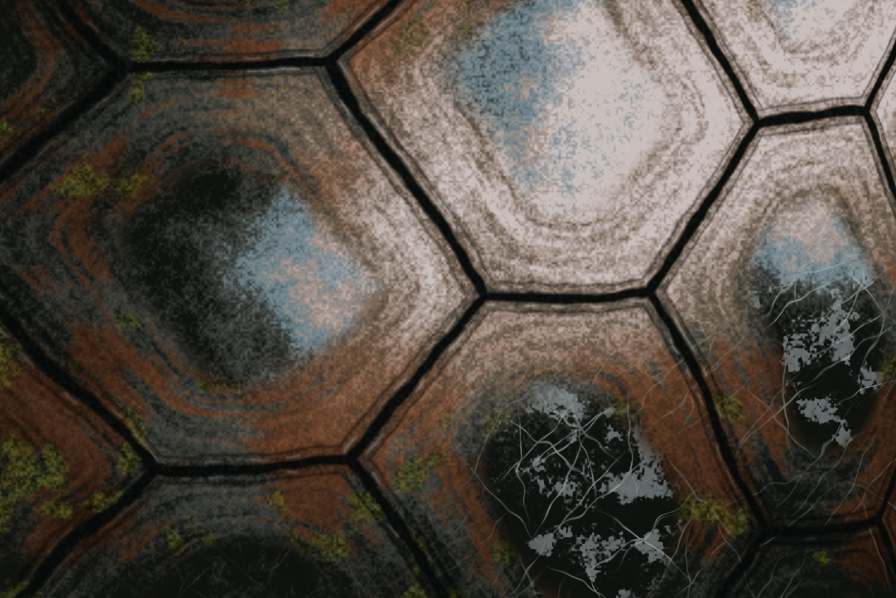
Reproduce this texture procedurally as a Shadertoy shader.

```glsl
// Weathered tortoise shell: large scutes parted by black seams.
// A skewed hexagonal lattice, bent over a dome, gives the scutes; distance to
// the seam drives growth rings, and noise adds grain, rust, flakes and scratches.
#define SEAM_WIDTH 0.0062
#define RIM_WIDTH 0.135
#define RING_FREQ 150.0
#define RING_DEPTH 0.36
#define GRAIN_FREQ 250.0
#define GRAIN_DEPTH 0.40
#define DOME_BEND 0.307
#define SCRATCH_LAYERS 7
#define LIGHT_CENTER vec2(0.98, 0.73)
#define LIGHT_SPREAD vec2(0.75, 0.45)

const vec3 SHADOW = vec3(0.055, 0.065, 0.05);
const vec3 SLATE = vec3(0.22, 0.23, 0.21);
const vec3 BROWN = vec3(0.42, 0.36, 0.30);
const vec3 BLUE = vec3(0.42, 0.50, 0.53);
const vec3 ROSE = vec3(0.63, 0.565, 0.53);
const vec3 ASH = vec3(0.58, 0.60, 0.62);
const vec3 PALE = vec3(0.79, 0.75, 0.74);
const vec3 RUST = vec3(0.52, 0.27, 0.13);
const vec3 MOSS = vec3(0.42, 0.44, 0.14);

const mat2 LATTICE = mat2(0.469, 0.283, 0.039, -0.664);
const vec2 LATTICE_ORIGIN = vec2(0.457, 0.559);

struct Scute { vec2 local; float edge; float ring; };

float hash(vec2 p) {
    vec3 q = fract(p.xyx * 0.1031);
    q += dot(q, q.yzx + 33.33);
    return fract((q.x + q.y) * q.z);
}

float noise(vec2 p) {
    vec2 i = floor(p), f = fract(p);
    f = f * f * (3.0 - 2.0 * f);
    return mix(mix(hash(i), hash(i + vec2(1, 0)), f.x),
               mix(hash(i + vec2(0, 1)), hash(i + vec2(1, 1)), f.x), f.y);
}

float fbm(vec2 p) {
    float sum = 0.0, amp = 0.533;
    for (int i = 0; i < 4; i++) {
        sum += amp * noise(p);
        p = mat2(1.6, 1.2, -1.2, 1.6) * p + 7.3;
        amp *= 0.5;
    }
    return sum;
}

// Compress the lattice toward the right, where the dome turns away
vec2 unbend(vec2 p) {
    float root = sqrt(max(1.0 - 4.0 * DOME_BEND * (p.x - 0.953), 0.05));
    return vec2(0.9375 + (1.0 - root) / (2.0 * DOME_BEND), p.y);
}

// Nearest scute, its hard seam distance and a rounded one for the rings
Scute findScute(vec2 p) {
    vec2 q = p - LATTICE_ORIGIN;
    vec2 base = floor(inverse(LATTICE) * q + 0.5);
    Scute s = Scute(vec2(9.0), 9.0, 0.0);
    for (int k = 0; k < 9; k++) {
        vec2 r = q - LATTICE * (base + vec2(k % 3 - 1, k / 3 - 1));
        if (dot(r, r) < dot(s.local, s.local)) s.local = r;
    }
    for (int k = 0; k < 9; k++) {
        if (k == 4) continue;
        vec2 n = LATTICE * vec2(k % 3 - 1, k / 3 - 1);
        float d = dot(0.5 * n - s.local, normalize(n));
        s.edge = min(s.edge, d);
        s.ring += exp(-55.0 * d);
    }
    s.ring = -log(s.ring) / 55.0;
    return s;
}

// Sparse curved hairlines, one per cell of several turned grids
float scratches(vec2 p, float px) {
    float sum = 0.0;
    for (int i = 0; i < SCRATCH_LAYERS; i++) {
        float a = 0.25 + 1.1 * hash(vec2(i, 3)) + (i % 3 == 2 ? 1.3 : 0.0);
        vec2 g = mat2(cos(a), -sin(a), sin(a), cos(a)) * p * vec2(4.0, 9.0) + float(i) * 5.7;
        vec2 id = floor(g), f = fract(g) - 0.5;
        float h = hash(id + float(i) * 17.0), bend = hash(id + 41.0) - 0.5;
        float d = abs(f.y - 0.5 * (h - 0.5) - bend * (f.x + 1.5 * f.x * f.x)) / 9.0;
        float ends = 1.0 - smoothstep(0.15, 0.48, abs(f.x));
        sum += step(0.4, hash(id + 73.0)) * ends * (1.0 - smoothstep(0.0, 0.0012 + px, d));
    }
    return min(sum, 1.0);
}

vec3 tone(float v, vec3 middle, vec3 high) {
    vec3 c = mix(SHADOW, SLATE, smoothstep(0.04, 0.27, v));
    c = mix(c, middle, smoothstep(0.22, 0.46, v));
    c = mix(c, high, smoothstep(0.42, 0.64, v));
    return mix(c, PALE, smoothstep(0.58, 0.84, v));
}

void mainImage(out vec4 fragColor, in vec2 fragCoord) {
    vec2 p = fragCoord / iResolution.y;
    float px = 1.0 / iResolution.y;
    vec2 wobble = vec2(noise(p * 5.0), noise(p * 5.0 + 31.0)) - 0.5;
    vec2 ripple = vec2(noise(p * 38.0), noise(p * 38.0 + 57.0)) - 0.5;
    Scute s = findScute(unbend(p) + 0.035 * wobble + 0.005 * ripple);

    // Broad slanted light, dim to the left and below
    vec2 q = mat2(0.91, -0.41, 0.41, 0.91) * (p - LIGHT_CENTER);
    q = vec2(min(q.x, 0.0), q.y) / LIGHT_SPREAD;
    float cloud = fbm(p * 7.0) - 0.5;
    float light = exp(-dot(q, q)) + 0.22 * cloud;

    // Surface detail
    float turn = atan(s.local.y, s.local.x);
    float rings = 0.6 * noise(vec2(s.ring * RING_FREQ, turn * 3.0))
                + 0.4 * noise(vec2(s.ring * RING_FREQ * 0.4, turn * 2.0 + 9.0)) - 0.5;
    float grain = 0.55 * noise(p * GRAIN_FREQ) + 0.45 * noise(p * GRAIN_FREQ * 0.5 + 19.0) - 0.5;
    float patches = fbm(p * 22.0 + 5.0);
    float plateau = smoothstep(RIM_WIDTH - 0.02, RIM_WIDTH + 0.03, s.ring + 0.07 * cloud);

    // Rim and plateau brightness
    float ridge = exp(-pow((s.ring - RIM_WIDTH + 0.01) / 0.014, 2.0));
    float rimValue = 0.02 + 0.72 * light + RING_DEPTH * rings * (0.4 + 0.6 * light) - 0.14 * ridge * light;
    rimValue *= 0.55 + 0.45 * smoothstep(0.0, 0.035, s.edge);
    float side = smoothstep(-0.3, 0.08, s.local.x + 0.3 * cloud);
    float topValue = 0.05 + 0.78 * smoothstep(0.25, 0.95, light) * mix(0.2, 1.0, side)
                   + 0.22 * (patches - 0.5);
    float speckle = GRAIN_DEPTH * grain * (0.3 + 0.7 * clamp(light, 0.0, 1.0));
    vec3 rim = tone(rimValue + speckle, BROWN, ROSE);
    vec3 top = tone(topValue + speckle, BLUE, mix(ASH, ROSE, smoothstep(0.4, 0.6, patches)));

    // Rust and moss on the dim rims
    float dim = 1.0 - smoothstep(0.35, 0.85, light);
    float rust = smoothstep(0.42, 0.68, fbm(p * 6.0 + 13.0) + 0.5 * rings) * dim;
    rim = mix(rim, RUST * (0.25 + 1.3 * max(rimValue + speckle, 0.0)), 0.75 * rust);
    float moss = smoothstep(0.64, 0.74, fbm(p * 13.0 + 40.0)) * dim;
    rim = mix(rim, MOSS * (0.6 + grain), 0.6 * moss);
    vec3 color = mix(rim, top, plateau);

    // Pale flakes and scratches on the worn lower right
    float worn = smoothstep(0.62, 0.95, p.x) * (1.0 - smoothstep(0.5, 0.85, light));
    float flakes = smoothstep(0.56, 0.70, patches + 0.35 * grain) * plateau;
    color = mix(color, mix(BLUE, PALE, 0.4), 0.6 * worn * flakes);
    float scratch = scratches(p + 0.012 * ripple, px) * (0.3 + 0.7 * noise(p * 60.0));
    color = mix(color, vec3(0.64, 0.70, 0.69), scratch * (0.08 + 0.65 * worn) * (0.4 + 0.6 * plateau));

    // Black seams with a broken pale lip and a faint outer groove
    float lip = exp(-pow((s.edge - 0.013) / 0.0025, 2.0)) * smoothstep(0.45, 0.75, noise(p * 45.0));
    color = mix(color, PALE, 0.5 * lip * clamp(light + 0.1, 0.0, 1.0));
    color *= 1.0 - 0.35 * exp(-pow((s.edge - 0.022) / 0.003, 2.0));
    float width = SEAM_WIDTH * (0.7 + 0.6 * noise(p * 30.0));
    float seam = 1.0 - smoothstep(width - px, width + 0.003 + px, s.edge);
    color = mix(color, vec3(0.025, 0.035, 0.03) + 0.08 * max(grain, 0.0), 0.96 * seam);
    fragColor = vec4(clamp(color, 0.0, 1.0), 1.0);
}
```
